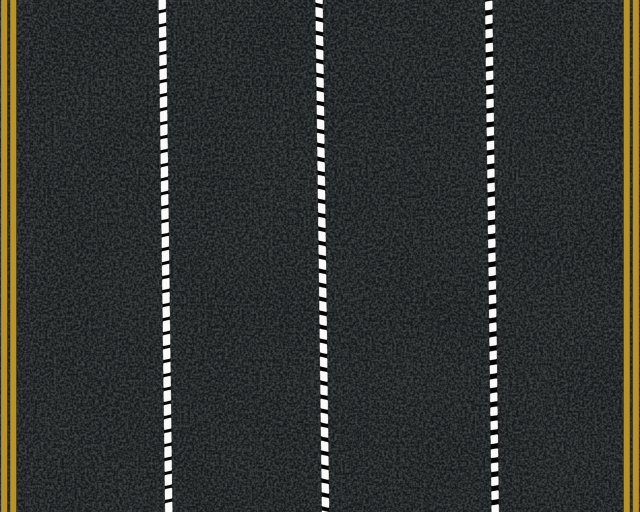
This texture is drawn by a Shadertoy shader. Its source:

```glsl
const vec3 TAR_DARK = vec3(0.085, 0.095, 0.105);
const vec3 TAR_LIGHT = vec3(0.245, 0.27, 0.27);
const vec3 YELLOW = vec3(0.73, 0.575, 0.15);
const vec3 YELLOW_EDGE = vec3(0.30, 0.27, 0.16);
const vec3 WHITE = vec3(0.98);
const vec3 GAP_BLACK = vec3(0.015);

const float LANE_LEAN = 0.0128;
const float DASH_PERIOD = 0.02186;
const float DASH_HALF_WIDTH = 0.0058;

// Unit gradient for a lattice cell
vec2 cellGradient(vec2 cell) {
    vec3 h = fract(cell.xyx * vec3(0.1031, 0.1030, 0.0973));
    h += dot(h, h.yzx + 33.33);
    float angle = 6.28318 * fract((h.x + h.y) * h.z);
    return vec2(cos(angle), sin(angle));
}

float gradientNoise(vec2 p) {
    vec2 i = floor(p), f = fract(p);
    vec2 u = f * f * f * (f * (f * 6.0 - 15.0) + 10.0);
    vec2 e = vec2(0.0, 1.0);
    float a = dot(cellGradient(i), f);
    float b = dot(cellGradient(i + e.yx), f - e.yx);
    float c = dot(cellGradient(i + e.xy), f - e.xy);
    float d = dot(cellGradient(i + e.yy), f - e.yy);
    return mix(mix(a, b, u.x), mix(c, d, u.x), u.y);
}

float roundedBox(vec2 p, vec2 halfSize, float radius) {
    vec2 q = abs(p) - halfSize + radius;
    return length(max(q, 0.0)) + min(max(q.x, q.y), 0.0) - radius;
}

float coverage(float dist, float blur) {
    return 1.0 - smoothstep(-blur, blur, dist);
}

vec3 asphalt(vec2 p) {
    float grain = 0.75 * gradientNoise(p * 310.0)
                + 0.55 * gradientNoise(p * 187.0 + 41.3)
                + 0.06 * gradientNoise(p * 9.0 + 7.7);
    return mix(TAR_DARK, TAR_LIGHT, smoothstep(-0.55, 0.68, grain));
}

// Two yellow stripes beside each edge, mirrored about the centre
vec3 paintEdges(vec3 base, float x, float blur) {
    float fromEdge = min(x, 1.0 - x);
    float dist = abs(abs(fromEdge - 0.0137) - 0.0071) - 0.0053;
    vec3 paint = mix(YELLOW, YELLOW_EDGE, smoothstep(-0.0014, 0.0, dist));
    return mix(base, paint, coverage(dist, blur));
}

// Leaning black strip carrying white dashes with slanted ends
vec3 paintLane(vec3 base, vec2 p, float foot, float phase, float dashHalf, float slant, float blur) {
    float x = p.x - foot + LANE_LEAN * p.y;
    float along = (p.y - slant * x) / DASH_PERIOD - phase;
    float y = (fract(along + 0.5) - 0.5) * DASH_PERIOD;
    float wear = 0.0003 * gradientNoise(p * 140.0);
    float strip = abs(x) - DASH_HALF_WIDTH + 0.0003;
    float dash = roundedBox(vec2(x, y), vec2(DASH_HALF_WIDTH, dashHalf), 0.0018) + wear;
    vec3 color = mix(base, GAP_BLACK, coverage(strip, blur));
    return mix(color, WHITE, coverage(dash, blur));
}

void mainImage(out vec4 fragColor, in vec2 fragCoord) {
    vec2 p = fragCoord / iResolution.x;
    float blur = max(0.75 / iResolution.x, 0.0008);

    // Per-lane placement and dash shape
    vec3 foot = vec3(0.2637, 0.5087, 0.7738);
    vec3 phase = vec3(0.30, 0.70, 0.20);
    vec3 dashHalf = vec3(0.0085, 0.0077, 0.0069);
    vec3 slant = vec3(0.22, -0.22, 0.16);

    vec3 color = paintEdges(asphalt(p), p.x, blur);
    for (int i = 0; i < 3; i++) {
        color = paintLane(color, p, foot[i], phase[i], dashHalf[i], slant[i], blur);
    }
    fragColor = vec4(color, 1.0);
}
```
